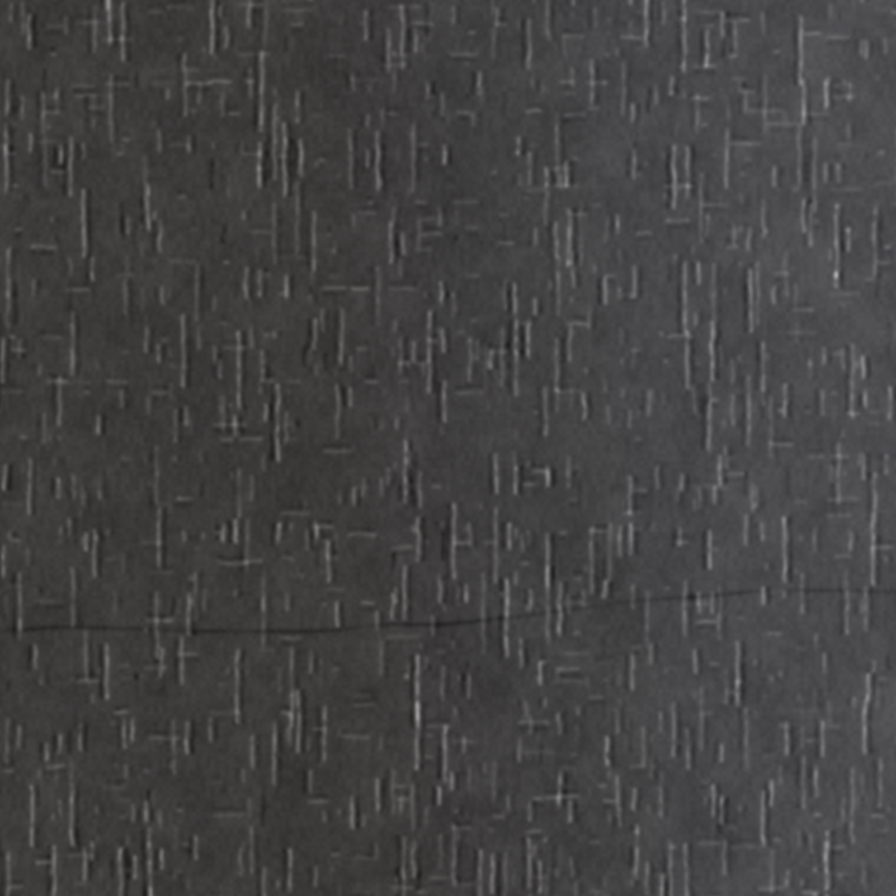
Write a three.js fragment shader that draws this texture.

```glsl
#define STREAK_GRID vec2(70.0, 14.0)
#define FLECK_GRID vec2(60.0, 26.0)
#define THREAD_WIDTH 0.0031
#define STREAK_GAIN 0.19
#define FLECK_GAIN 0.10
#define SHADOW_GAIN 0.38
#define GRAIN_GAIN 0.055
#define BLOTCH_GAIN 0.055
#define SEAM_GAIN 0.075
#define SHADE_COLOR vec3(0.238, 0.232, 0.230)
#define SHEEN_COLOR vec3(0.302, 0.300, 0.312)

varying vec2 vUv;

vec3 hash3(vec2 p) {
  vec3 q = fract(p.xyx * vec3(0.1031, 0.1030, 0.0973));
  q += dot(q, q.yxz + 33.33);
  return fract((q.xxy + q.yzz) * q.zyx);
}

float valueNoise(vec2 p) {
  vec2 cell = floor(p);
  vec2 f = fract(p);
  f = f * f * (3.0 - 2.0 * f);
  float low = mix(hash3(cell).x, hash3(cell + vec2(1.0, 0.0)).x, f.x);
  float high = mix(hash3(cell + vec2(0.0, 1.0)).x, hash3(cell + 1.0).x, f.x);
  return mix(low, high, f.y);
}

float bell(float x, float width) {
  float t = x / width;
  return exp(-t * t);
}

// Scattered threads along y, each with a dark line on one side
float threads(vec2 p, vec2 grid, vec2 halfRange, float share, float seed) {
  vec2 home = floor(p * grid);
  float total = 0.0;
  for (int j = -1; j <= 1; j++) {
    for (int i = -1; i <= 1; i++) {
      vec2 id = home + vec2(float(i), float(j));
      vec3 place = hash3(id + seed);
      vec3 look = hash3(id + seed + 57.0);
      vec2 d = p - (id + 0.2 + 0.6 * place.xy) / grid;
      d.x += 0.0022 * (valueNoise(vec2(place.x * 90.0, p.y * 70.0)) - 0.5);
      float halfLength = mix(halfRange.x, halfRange.y, look.x * look.x);
      float along = 1.0 - smoothstep(halfLength - 0.004, halfLength + 0.004, abs(d.y));
      float side = look.z < 0.65 ? 1.0 : -1.0;
      float shadow = bell(d.x - side * 2.1 * THREAD_WIDTH, THREAD_WIDTH);
      float profile = bell(d.x, THREAD_WIDTH) - SHADOW_GAIN * shadow;
      total += step(place.z, share) * mix(0.35, 1.0, look.y) * along * profile;
    }
  }
  return total;
}

// Faint crease that rises to the right and fades in places
float seam(vec2 p) {
  float height = 0.297 + 0.043 * smoothstep(0.3, 0.95, p.x);
  height += 0.008 * (valueNoise(vec2(p.x * 14.0, 3.0)) - 0.5);
  float wear = mix(0.3, 1.0, valueNoise(vec2(p.x * 22.0, 8.0)));
  return wear * bell(p.y - height, 0.0032);
}

void main() {
  vec2 p = vUv;

  // Soft light from the right over slightly uneven cloth
  float sheen = smoothstep(0.35, 1.0, p.x + 0.12 * (p.y - 0.5));
  vec3 color = mix(SHADE_COLOR, SHEEN_COLOR, sheen);
  float blotch = 0.6 * valueNoise(p * 22.0) + 0.4 * valueNoise(p * 48.0 + 11.0);
  color += BLOTCH_GAIN * (blotch - 0.5);

  // Fine weave grain, stretched upright
  float grain = 0.6 * valueNoise(p * vec2(190.0, 110.0) + 31.0);
  grain += 0.4 * valueNoise(p * vec2(240.0, 240.0) + 73.0);
  color += GRAIN_GAIN * (grain - 0.5);

  // Bright upright streaks, short crossing flecks and dark nicks
  float beads = mix(0.45, 1.25, valueNoise(p * vec2(90.0, 140.0) + 17.0));
  float streaks = threads(p, STREAK_GRID, vec2(0.010, 0.046), 0.40, 5.0);
  float flecks = threads(p.yx, FLECK_GRID, vec2(0.003, 0.019), 0.26, 140.0);
  float bits = threads(p, FLECK_GRID, vec2(0.003, 0.014), 0.24, 260.0);
  float nicks = threads(p, STREAK_GRID, vec2(0.004, 0.022), 0.10, 380.0);
  color += beads * STREAK_GAIN * streaks;
  color += beads * FLECK_GAIN * (flecks + bits - 0.7 * nicks);

  color -= SEAM_GAIN * seam(p);
  gl_FragColor = vec4(clamp(color, 0.0, 1.0), 1.0);
}
```
